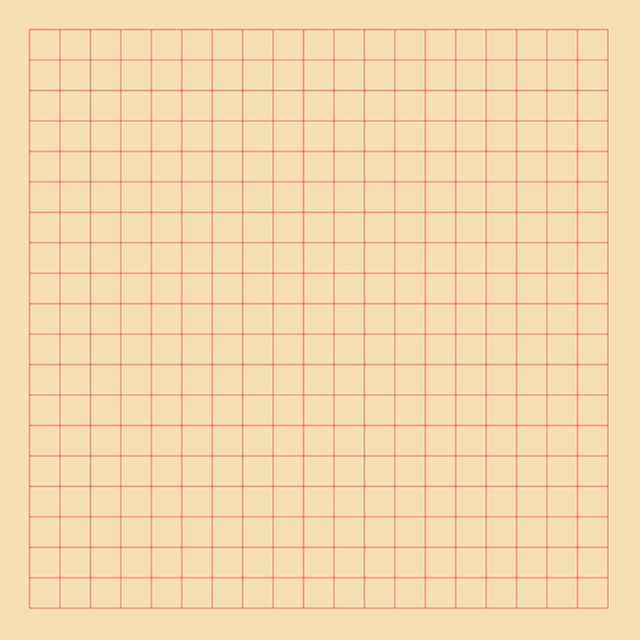
This pattern is drawn by a Shadertoy shader. Its source:

```glsl
const vec3 PAPER = vec3(0.96, 0.87, 0.70);
const vec3 HALO = vec3(0.96, 0.91, 0.73);
const vec3 INK = vec3(0.96, 0.0, 0.04);

const float CELLS = 19.0;
const vec2 GRID_MIN = vec2(0.0462, 0.0497);
const vec2 GRID_MAX = vec2(0.9499, 0.9538);

const float INK_STRENGTH = 0.40;
const float INK_REACH = 0.0024;
const float HALO_REACH = 0.0037;

// Distance on each axis to the nearest of the evenly spaced rules
vec2 ruleDistance(vec2 p, vec2 lo, vec2 hi, float cells) {
    vec2 pitch = (hi - lo) / cells;
    vec2 index = clamp(round((p - lo) / pitch), 0.0, cells);
    return abs(p - lo - index * pitch);
}

// Soft coverage of the span between lo and hi on each axis
vec2 spanMask(vec2 p, vec2 lo, vec2 hi, float blur) {
    vec2 outside = abs(p - 0.5 * (lo + hi)) - 0.5 * (hi - lo);
    return 1.0 - smoothstep(-0.5 * blur, 0.5 * blur, outside);
}

// Union of the two families of rules
float joinRules(vec2 coverage) {
    return 1.0 - (1.0 - coverage.x) * (1.0 - coverage.y);
}

void mainImage(out vec4 fragColor, in vec2 fragCoord) {
    vec2 uv = fragCoord / iResolution.xy;
    float pixel = 1.0 / min(iResolution.x, iResolution.y);

    vec2 dist = ruleDistance(uv, GRID_MIN, GRID_MAX, CELLS);
    // Vertical rules end at the span of y, horizontal rules at that of x
    vec2 mask = spanMask(uv, GRID_MIN, GRID_MAX, pixel).yx;

    // Pale fringe beside each rule
    vec2 fringe = 1.0 - smoothstep(HALO_REACH - 0.5 * pixel, HALO_REACH + 0.5 * pixel, dist);
    vec3 color = mix(PAPER, HALO, joinRules(fringe * mask));

    // Thin red rule fading outward, kept visible on small canvases
    float reach = max(INK_REACH, pixel);
    float strength = INK_STRENGTH * INK_REACH / reach;
    vec2 ink = strength * clamp(1.0 - dist / reach, 0.0, 1.0);
    color = mix(color, INK, joinRules(ink * mask));

    fragColor = vec4(color, 1.0);
}
```
